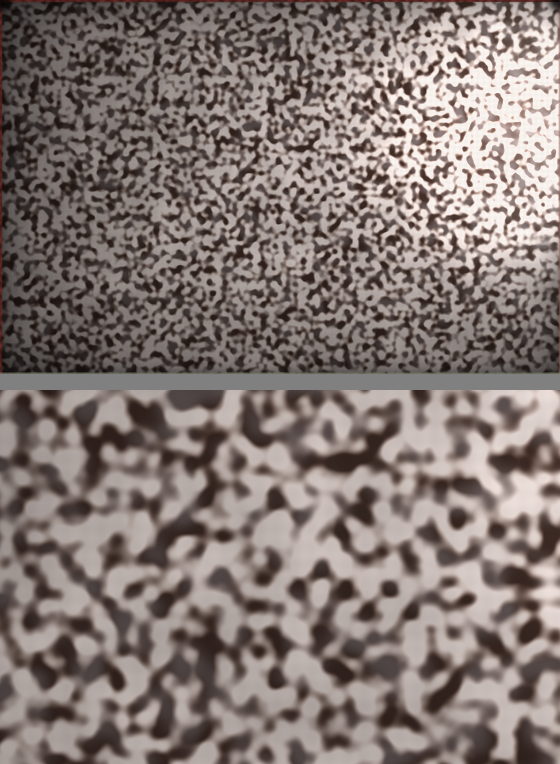
Top: the whole. Bottom: its middle third, enlarged.
Reproduce this texture procedurally as a Shadertoy shader.

```glsl
#define GRAIN_SCALE 49.0
#define GRAIN_LOW -0.25
#define GRAIN_HIGH 0.36
#define BASE_LIGHT 0.70
#define GLOW_LIGHT 0.80
#define GLOW_CENTER vec2(0.93, 0.66)
#define GLOW_RADIUS vec2(0.25, 0.32)
#define FRINGE_WIDTH 0.006
#define PALE vec3(1.0, 0.945, 0.925)
#define BROWN vec3(0.25, 0.175, 0.15)
#define SLATE vec3(0.42, 0.37, 0.365)
#define FRINGE_RED vec3(0.45, 0.17, 0.15)

vec2 hashDirection(vec2 cell) {
    float angle = 6.2831853 * fract(sin(dot(cell, vec2(127.1, 311.7))) * 43758.5453);
    return vec2(cos(angle), sin(angle));
}

// Gradient noise, centred on zero
float noise(vec2 p) {
    vec2 cell = floor(p);
    vec2 f = fract(p);
    vec2 w = f * f * f * (f * (f * 6.0 - 15.0) + 10.0);
    float a = dot(hashDirection(cell), f);
    float b = dot(hashDirection(cell + vec2(1, 0)), f - vec2(1, 0));
    float c = dot(hashDirection(cell + vec2(0, 1)), f - vec2(0, 1));
    float d = dot(hashDirection(cell + vec2(1, 1)), f - vec2(1, 1));
    return mix(mix(a, b, w.x), mix(c, d, w.x), w.y);
}

// Blurred dark grains of uneven depth on a mottled ground
vec3 speckle(vec2 p) {
    vec2 q = p * GRAIN_SCALE;
    mat2 turn = mat2(0.8, 0.6, -0.6, 0.8);
    float grain = noise(q) + 0.40 * noise(turn * q * 1.45 + 17.3);
    grain += 0.28 * noise(turn * q * 0.45 + 31.9) + 0.22 * noise(q * 0.17 + 5.1);
    vec3 fringe = vec3(0.012, 0.0, -0.006);
    vec3 cover = smoothstep(GRAIN_LOW + fringe, GRAIN_HIGH + fringe, vec3(grain));
    float tone = smoothstep(-0.3, 0.4, noise(turn * q * 0.55 + 41.7));
    vec3 ground = PALE * (1.0 + 0.12 * noise(q * 0.3 + 29.0));
    return mix(ground, mix(BROWN, SLATE, tone), cover);
}

// Lamp falloff: dim left side and corners, hot patch at the right
vec3 illuminate(vec3 albedo, vec2 uv, vec2 p) {
    vec2 margin = uv * (1.0 - uv);
    float vignette = pow(max(16.0 * margin.x * margin.y, 0.0001), 0.16);
    float side = mix(0.80, 1.0, smoothstep(0.0, 0.5, uv.x));
    vec2 offset = (uv - GLOW_CENTER) / GLOW_RADIUS;
    float glow = exp(-dot(offset, offset)) * (1.0 + 0.3 * noise(p * 7.0));
    float light = BASE_LIGHT * vignette * side * (1.0 + 0.10 * noise(p * 4.0 + 9.0));
    vec3 color = albedo * (light + GLOW_LIGHT * glow);
    color += 0.28 * glow * smoothstep(0.75, 1.0, uv.x);
    return min(color, vec3(0.97, 0.95, 0.93));
}

void mainImage(out vec4 fragColor, in vec2 fragCoord) {
    vec2 uv = fragCoord / iResolution.xy;
    vec2 p = fragCoord / iResolution.y;
    float aspect = iResolution.x / iResolution.y;
    vec3 color = illuminate(speckle(p), uv, p);

    // Faint fine mesh
    vec2 mesh = sin(p * 6.2831853 * 64.0);
    color *= 1.0 + 0.008 * (mesh.x + mesh.y);

    // Thin coloured rim
    float rimNoise = 0.75 + 0.5 * noise(p * 60.0 + 3.0);
    float redDistance = min(p.x, 1.0 - p.y);
    float red = 1.0 - smoothstep(0.5 * FRINGE_WIDTH, 1.3 * FRINGE_WIDTH, redDistance);
    color = mix(color, FRINGE_RED * rimNoise, 0.9 * red);
    float rightRim = 1.0 - smoothstep(0.0, FRINGE_WIDTH, aspect - p.x);
    color = mix(color, vec3(0.62, 0.40, 0.36), 0.6 * rightRim);
    float lowerRim = 1.0 - smoothstep(0.3 * FRINGE_WIDTH, FRINGE_WIDTH, p.y);
    color = mix(color, vec3(0.50, 0.52, 0.44), 0.7 * lowerRim);

    // Dark upper corners
    vec2 corner = vec2(min(p.x, aspect - p.x), 1.0 - p.y);
    color *= mix(0.25, 1.0, smoothstep(0.012, 0.045, length(corner)));

    fragColor = vec4(clamp(color, 0.0, 1.0), 1.0);
}
```
